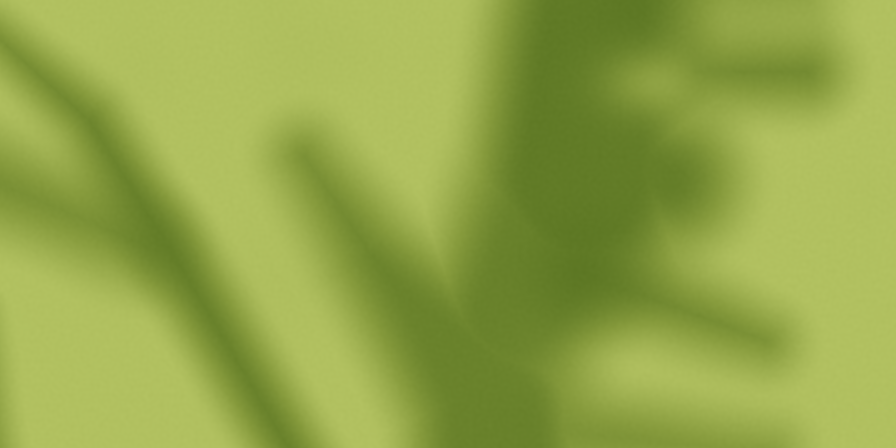
This background is drawn by a Shadertoy shader. Its source:

```glsl
const vec3 LIT_GREEN = vec3(0.695, 0.755, 0.375);
const vec3 MID_GREEN = vec3(0.525, 0.605, 0.235);
const vec3 DEEP_GREEN = vec3(0.355, 0.46, 0.135);

vec2 hashGradient(vec2 cell) {
    vec2 h = vec2(dot(cell, vec2(127.1, 311.7)), dot(cell, vec2(269.5, 183.3)));
    return fract(sin(h) * 43758.5) * 2.0 - 1.0;
}

float gradientNoise(vec2 p) {
    vec2 cell = floor(p), f = fract(p);
    vec2 u = f * f * f * (f * (f * 6.0 - 15.0) + 10.0);
    vec2 e = vec2(1.0, 0.0);
    float a = dot(hashGradient(cell), f);
    float b = dot(hashGradient(cell + e.xy), f - e.xy);
    float c = dot(hashGradient(cell + e.yx), f - e.yx);
    float d = dot(hashGradient(cell + e.xx), f - e.xx);
    return mix(mix(a, b, u.x), mix(c, d, u.x), u.y);
}

// Soft tapered capsule: 1 inside, fading to 0 across the blur
float blade(vec2 p, vec2 a, vec2 b, float ra, float rb, float blur) {
    vec2 axis = b - a;
    float t = clamp(dot(p - a, axis) / dot(axis, axis), 0.0, 1.0);
    float dist = length(p - a - axis * t) - mix(ra, rb, t);
    return 1.0 - smoothstep(-blur, blur, dist);
}

float glow(vec2 p, vec2 centre, vec2 size) {
    vec2 q = (p - centre) / size;
    return exp(-dot(q, q));
}

// Overlapping shadows multiply the remaining light
float cover(float shade, float layer) {
    return 1.0 - (1.0 - shade) * (1.0 - layer);
}

float leftStem(vec2 p) {
    float upper = blade(p, vec2(-0.02, 0.93), vec2(0.20, 0.73), 0.025, 0.05, 0.08);
    float middle = blade(p, vec2(0.20, 0.73), vec2(0.40, 0.41), 0.05, 0.06, 0.08);
    float lower = blade(p, vec2(0.40, 0.41), vec2(0.68, -0.06), 0.06, 0.055, 0.08);
    float shade = max(upper * 0.85, max(middle, lower) * 0.88);
    float leaf = blade(p, vec2(-0.05, 0.61), vec2(0.33, 0.45), 0.08, 0.07, 0.11);
    shade = cover(shade, leaf * 0.68);
    float corner = blade(p, vec2(-0.05, 0.30), vec2(-0.01, -0.05), 0.02, 0.03, 0.07);
    return cover(shade, corner * 0.7);
}

float centralBranch(vec2 p) {
    float tip = blade(p, vec2(0.68, 0.65), vec2(0.83, 0.43), 0.045, 0.08, 0.11);
    float arm = blade(p, vec2(0.83, 0.43), vec2(1.10, 0.10), 0.08, 0.18, 0.11);
    float base = blade(p, vec2(1.10, 0.10), vec2(1.13, -0.2), 0.18, 0.19, 0.10);
    return max(tip * 0.8, max(arm, base) * 0.83);
}

float foliage(vec2 p) {
    float crown = blade(p, vec2(1.34, 1.1), vec2(1.30, 0.60), 0.19, 0.23, 0.11);
    float body = blade(p, vec2(1.30, 0.60), vec2(1.15, 0.30), 0.23, 0.19, 0.12);
    float side = blade(p, vec2(1.40, 0.64), vec2(1.49, 0.60), 0.14, 0.13, 0.12);
    float shade = max(crown * 0.93, max(body * 0.83, side * 0.9));
    float lobe = blade(p, vec2(1.56, 0.84), vec2(1.80, 0.84), 0.06, 0.065, 0.10);
    float topEdge = blade(p, vec2(1.45, 1.02), vec2(1.80, 1.0), 0.10, 0.04, 0.10);
    shade = cover(shade, lobe * 0.78);
    shade = cover(shade, topEdge * 0.45);
    float lowLeaf = blade(p, vec2(1.30, 0.39), vec2(1.71, 0.24), 0.09, 0.035, 0.11);
    float floorLeaf = blade(p, vec2(1.20, 0.04), vec2(1.72, -0.01), 0.10, 0.045, 0.10);
    shade = cover(shade, lowLeaf * 0.82);
    return cover(shade, floorLeaf * 0.6);
}

void mainImage(out vec4 fragColor, in vec2 fragCoord) {
    vec2 p = fragCoord / iResolution.y;
    p.x += 2.0 - iResolution.x / iResolution.y;

    // Blurred plant shadows
    float shade = leftStem(p);
    shade = cover(shade, max(centralBranch(p), foliage(p)));

    // Light passing between the leaves
    shade *= 1.0 - 0.55 * glow(p, vec2(1.46, 0.815), vec2(0.11, 0.075));
    shade *= 1.0 - 0.25 * glow(p, vec2(1.40, 0.19), vec2(0.18, 0.08));

    // Broad tonal drift and fine paper grain
    shade += 0.05 * gradientNoise(p * 4.0);
    shade = clamp(shade, 0.0, 1.0);
    vec3 color = mix(LIT_GREEN, MID_GREEN, min(shade * 2.0, 1.0));
    color = mix(color, DEEP_GREEN, max(shade * 2.0 - 1.0, 0.0));
    color += 0.012 * gradientNoise(p * 90.0);
    fragColor = vec4(color, 1.0);
}
```
